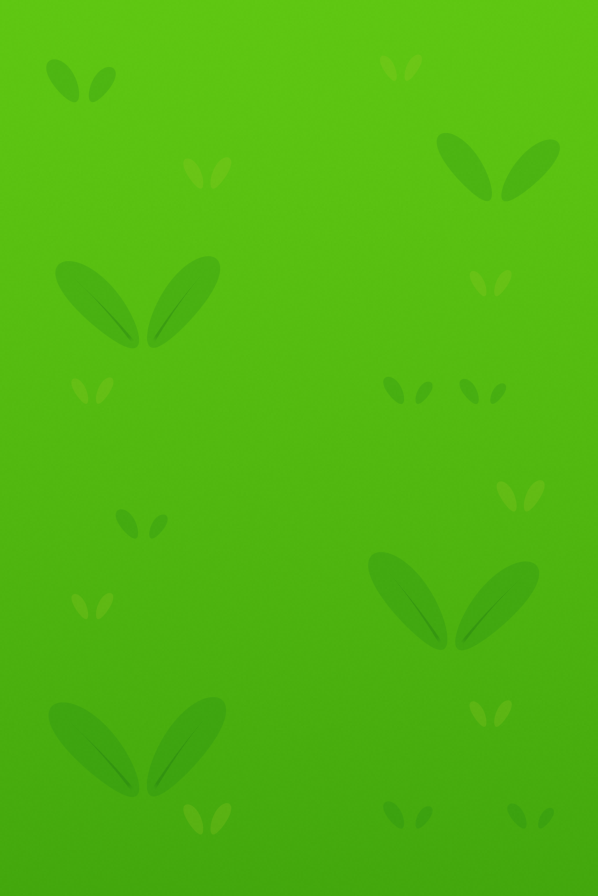
Write a WebGL 1 fragment shader that draws this background.

```glsl
precision highp float;
// A calm green meadow: a vertical gradient scattered with two-leaf sprouts.
// Each leaf is a tapered, bent ellipse; three loops place the large veined
// sprouts, the small dark ones and the small pale ones.

uniform vec2 u_resolution;

#define TOP_GREEN vec3(0.372, 0.778, 0.070)
#define BOTTOM_GREEN vec3(0.262, 0.655, 0.050)
#define SHADE_GREEN vec3(0.110, 0.530, 0.080)
#define PALE_GREEN vec3(0.620, 0.800, 0.150)
#define SHADE_ALPHA 0.24
#define VEIN_ALPHA 0.28
#define PALE_ALPHA 0.22
#define LEAF_BEND 0.025
#define LEAF_TAPER 0.17
#define GRAIN 0.006

// Antialiased inside of a signed distance; lengths are in canvas widths.
float coverage(float dist) {
  float edge = 0.75 / u_resolution.x;
  return 1.0 - smoothstep(-edge, edge, dist);
}

float hash(vec2 cell) {
  vec2 h = fract(cell * vec2(0.1031, 0.1137));
  h += dot(h, h.yx + 19.19);
  return fract((h.x + h.y) * h.x);
}

// Leaf growing from the origin, leaning towards +x. Returns (blade, vein).
vec2 leaf(vec2 p, float len, float aspect, float lean) {
  float c = cos(lean), s = sin(lean);
  vec2 q = vec2(c * p.x - s * p.y, s * p.x + c * p.y);
  float halfLen = 0.5 * len;
  float along = q.y / halfLen - 1.0;              // -1 at base, 1 at tip
  q.x += LEAF_BEND * len * (1.0 - along * along);

  float halfWidth = halfLen * aspect * (1.0 + LEAF_TAPER * clamp(along, -1.0, 1.0));
  vec2 e = vec2(q.x / halfWidth, along);
  float k = length(e) + 1e-4;
  float slope = length(e / vec2(halfWidth, halfLen)) + 1e-4;
  float blade = coverage(k * (k - 1.0) / slope);

  float veinHalf = 0.012 * len * (0.3 - along);   // thins out towards the tip
  float vein = coverage(abs(q.x) - veinHalf) * smoothstep(-0.9, -0.75, along);
  return vec2(blade, vein * blade);
}

// Mirrored pair of leaves; tilt and shrink make the right one differ.
vec2 sprout(vec2 p, float len, float aspect, float lean, float tilt, float gap, float shrink) {
  float right = step(0.0, p.x);
  vec2 q = vec2(abs(p.x) - 0.5 * gap, p.y);
  return leaf(q, len * (1.0 - shrink * right), aspect, lean + tilt * (2.0 * right - 1.0));
}

void main() {
  vec2 p = gl_FragCoord.xy / u_resolution.x;
  float height = u_resolution.y / u_resolution.x;
  p.y = height - p.y;                             // depth below the top edge
  float fall = pow(clamp(p.y / height, 0.0, 1.0), 1.2);
  vec3 color = mix(TOP_GREEN, BOTTOM_GREEN, fall);
  vec2 flip = vec2(1.0, -1.0);
  vec2 dark = vec2(0.0);
  float pale = 0.0;

  // Large sprouts, alternating between the right and left columns
  for (int n = 0; n < 4; n++) {
    float i = float(n);
    float left = mod(i, 2.0);
    float row = floor(0.5 * i);
    vec2 base = vec2(mix(0.83 - 0.038 * i, 0.24, left), 0.335 + 0.245 * left + 0.75 * row);
    float len = 0.138 + 0.052 * min(i, 1.0) + 0.008 * max(i - 1.0, 0.0);
    float tilt = mix(0.05, -0.06, left);
    vec2 s = sprout((p - base) * flip, len, 0.36, 0.70, tilt, 0.022, 0.03);
    dark = max(dark, s * vec2(1.0, step(0.5, i)));
  }

  // Small dark sprouts: two rows of one on the left and two on the right
  for (int n = 0; n < 6; n++) {
    float i = float(n);
    float slot = mod(i, 3.0);
    float row = floor(i / 3.0);
    float right = step(0.5, slot);
    vec2 base = vec2(mix(0.14 + 0.1 * row, 0.56 + 0.125 * slot + 0.08 * row * (slot - 1.0), right),
                     0.17 + 0.505 * right + row * (0.73 - 0.02 * right));
    float len = 0.056 + 0.026 * (1.0 - right) * (1.0 - row) - 0.004 * slot;
    vec2 s = sprout((p - base) * flip, len, 0.46, 0.58, 0.0, 0.024, 0.18);
    dark.x = max(dark.x, s.x);
  }

  // Small pale sprouts, zigzagging down both sides
  for (int n = 0; n < 8; n++) {
    float i = float(n);
    float left = mod(i, 2.0);
    float arc = (i - 4.0) * (i - 4.0);
    vec2 base = vec2(mix(0.87 - 0.0125 * arc, 0.13 + 0.024 * arc, left), 0.135 + 0.18 * i);
    float len = 0.050 + 0.006 * sin(2.1 * i - 0.5);
    vec2 s = sprout((p - base) * flip, len, 0.40, 0.50, 0.0, 0.018, -0.04);
    pale = max(pale, s.x);
  }

  color = mix(color, SHADE_GREEN, SHADE_ALPHA * dark.x);
  color = mix(color, SHADE_GREEN * 0.8, VEIN_ALPHA * dark.y);
  color = mix(color, PALE_GREEN, PALE_ALPHA * pale);
  color += GRAIN * (hash(floor(p * 340.0) + 7.0) - 0.5);  // faint paper grain
  gl_FragColor = vec4(color, 1.0);
}
```
